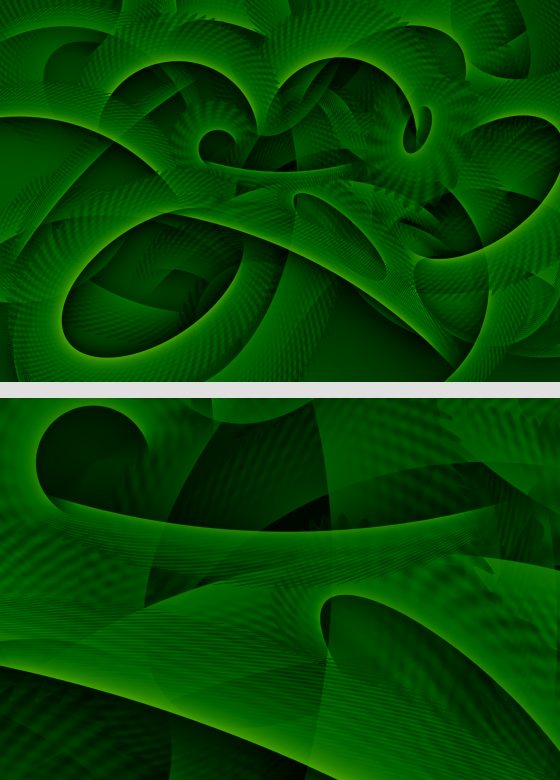
Top: the whole. Bottom: its middle third, enlarged.
A WebGL 2 fragment shader for this background:

```glsl
#version 300 es
precision highp float;
// Abstract green ribbons: many translucent elliptic arcs laid over each other.
// Each arc has one crisp glowing edge with a shadow behind it, and fans out
// into fine slanted spokes that end in a toothed rim.

uniform vec2 u_resolution;
out vec4 fragColor;

const float PI = 3.14159;
const float TAU = 6.28318;
const float SPOKE_PITCH = 0.0145;
const float RIB_PITCH = 0.0115;
const int SCATTERED = 48;

vec4 hash41(float n) {
    vec4 h = fract(vec4(n) * vec4(0.1031, 0.1030, 0.0973, 0.1099));
    h += dot(h, h.wzxy + 33.33);
    return fract((h.xxyz + h.yzzw) * h.zywx);
}

vec2 rotate(vec2 p, float angle) {
    float c = cos(angle), s = sin(angle);
    return vec2(c * p.x - s * p.y, s * p.x + c * p.y);
}

// Lays one ribbon over the tone below it.
// arc = (middle angle, half extent); a negative width grows inwards;
// style = (edge glow, tone lift).
float ribbon(float below, vec2 p, vec2 centre, vec2 radii, float tilt,
             vec2 arc, float width, vec2 style, float px) {
    vec2 n = rotate(p - centre, -tilt) / radii;
    float k = length(n);
    float d = (k - 1.0) * k / max(length(n / radii), 0.001) * sign(width);
    float a = mod(atan(n.y, n.x) - arc.x + PI, TAU) - PI;
    float u = abs(a) / arc.y;
    float ends = 1.0 - smoothstep(0.7, 1.0, u);
    float w = abs(width) * mix(1.0, 0.35, min(u * u, 1.0));
    float t = clamp(d / w, 0.0, 1.0);

    // Spokes across the ribbon, ribs along it
    float spokes = TAU * length(radii) * 0.71 / SPOKE_PITCH;
    float tooth = 0.5 + 0.5 * sin(spokes * (a + 0.3 * t));
    float ribs = sin(d * TAU / RIB_PITCH);
    float rim = w * (1.0 - 0.12 * tooth);

    float front = smoothstep(-px, px, d);
    float body = front * (1.0 - smoothstep(-px, px, d - rim)) * ends;
    float shadow = (1.0 - front) * exp(min(d, 0.0) / 0.045) * ends;

    float tone = mix(0.42, 0.25, t) + style.y + style.x * exp(-8.0 * t);
    tone += (tooth - 0.5) * 0.17 * smoothstep(0.08, 0.9, t);
    tone += ribs * 0.025 * smoothstep(0.1, 0.5, t);

    float shaded = below * (1.0 - shadow * min(0.3 + 2.2 * style.x, 0.85));
    return mix(shaded, tone, body * mix(0.94, 0.55, t));
}

// Random arcs that fill the depth behind the large ones
float scatteredRibbons(float tone, vec2 p, float aspect, float px) {
    for (int i = 0; i < SCATTERED; i++) {
        vec4 place = hash41(float(i) * 3.0 + 11.0);
        vec4 form = hash41(float(i) * 3.0 + 207.0);
        vec4 look = hash41(float(i) * 3.0 + 415.0);
        vec2 centre = vec2(place.x * aspect, place.y) * 1.2 - 0.1;
        vec2 radii = mix(vec2(0.12), vec2(0.5, 0.36), form.xy);
        float width = mix(0.06, 0.2, form.z) * (look.x < 0.3 ? -0.5 : 1.0);
        vec2 arc = vec2(place.w * TAU, mix(0.6, 2.0, form.w));
        vec2 style = vec2(0.2 * look.y * look.y, mix(-0.13, 0.07, look.z));
        tone = ribbon(tone, p, centre, radii, place.z * PI, arc, width, style, px);
    }
    return tone;
}

// The large sweeping curves in front
float mainRibbons(float v, vec2 p, float px) {
    vec2 bright = vec2(0.22, 0.02);
    vec2 soft = vec2(0.13, -0.01);
    // Diagonal sheet, leaf and thin dark crease
    v = ribbon(v, p, vec2(1.31, -0.48), vec2(1.5), 0.0, vec2(2.36, 0.25), 0.06, soft, px);
    v = ribbon(v, p, vec2(0.89, 0.38), vec2(0.16, 0.05), -0.75, vec2(1.2, 3.1), 0.06, soft, px);
    v = ribbon(v, p, vec2(0.74, 1.25), vec2(0.7), 0.0, vec2(-1.6, 0.32), 0.05, soft, px);
    // Upper arches
    v = ribbon(v, p, vec2(0.89, 0.64), vec2(0.2, 0.21), 0.0, vec2(1.4, 1.7), 0.15, bright, px);
    v = ribbon(v, p, vec2(0.465, 0.64), vec2(0.21, 0.2), 0.0, vec2(1.6, 1.7), 0.13, bright, px);
    v = ribbon(v, p, vec2(0.05, 0.18), vec2(0.515), 0.0, vec2(1.2, 0.75), 0.11, bright, px);
    // Small eyes
    v = ribbon(v, p, vec2(0.57, 0.61), vec2(0.05), 0.0, vec2(2.2, 2.2), 0.09, soft, px);
    v = ribbon(v, p, vec2(1.093, 0.66), vec2(0.065, 0.032), 1.2, vec2(3.9, 3.1), 0.13, soft, px);
    // Large loops and the sweep that leaves the lower one
    v = ribbon(v, p, vec2(1.26, 0.51), vec2(0.25, 0.14), 0.65, vec2(-0.8, 2.4), 0.14, bright, px);
    v = ribbon(v, p, vec2(0.4, 0.26), vec2(0.27, 0.15), 0.6, vec2(PI, 3.1), 0.15, bright, px);
    v = ribbon(v, p, vec2(0.213, -0.868), vec2(1.33), 0.0, vec2(1.086, 0.36), 0.1, bright, px);
    return v;
}

// Black through pure green to yellow-green
vec3 greenRamp(float v) {
    return vec3(clamp((v - 0.4) * 1.2, 0.0, 0.5), clamp(v, 0.0, 0.8), 0.0);
}

void main() {
    vec2 p = gl_FragCoord.xy / u_resolution.y;
    float aspect = u_resolution.x / u_resolution.y;
    float px = 0.8 / u_resolution.y;

    float tone = 0.28 + 0.06 * sin(p.x * 4.0 + p.y * 3.0);
    tone = scatteredRibbons(tone, p, aspect, px);
    tone = mainRibbons(tone, p, px);
    fragColor = vec4(greenRamp(tone), 1.0);
}
```
